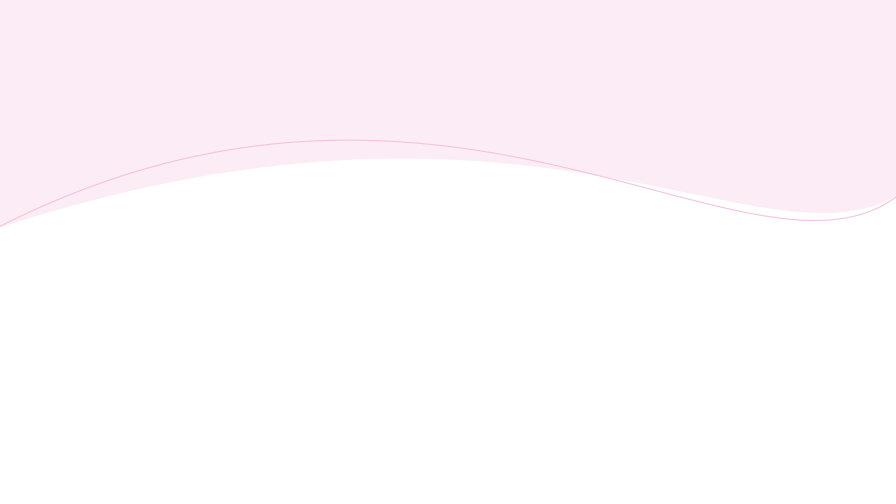
Write a Shadertoy shader that draws this background.

```glsl
// Pale pink wave across the top of a white page, traced by a fine rose line.

#define PAPER vec3(1.0)
#define WAVE_PINK vec3(0.985, 0.925, 0.960)
#define LINE_ROSE vec3(0.965, 0.760, 0.860)
#define LINE_WIDTH 0.0022
#define SOLVE_STEPS 18

// Cubic Bezier point at parameter t.
vec2 bezier(vec2 a, vec2 b, vec2 c, vec2 d, float t) {
    float s = 1.0 - t;
    return s * s * s * a + 3.0 * s * s * t * b + 3.0 * s * t * t * c + t * t * t * d;
}

// Signed distance above a left-to-right curve, in canvas heights.
float heightAbove(vec2 uv, vec2 a, vec2 b, vec2 c, vec2 d) {
    // Bisect for the parameter at this column.
    float low = 0.0, high = 1.0;
    for (int i = 0; i < SOLVE_STEPS; i++) {
        float mid = 0.5 * (low + high);
        if (bezier(a, b, c, d, mid).x < uv.x) low = mid;
        else high = mid;
    }
    float t = 0.5 * (low + high);
    float s = 1.0 - t;

    // Correct the vertical gap for the slope of the curve.
    vec2 tangent = s * s * (b - a) + 2.0 * s * t * (c - b) + t * t * (d - c);
    tangent.x *= iResolution.x / iResolution.y;
    return (uv.y - bezier(a, b, c, d, t).y) * tangent.x / length(tangent);
}

void mainImage(out vec4 fragColor, in vec2 fragCoord) {
    vec2 uv = fragCoord / iResolution.xy;
    float pixel = 1.0 / iResolution.y;

    // Filled wave above its lower edge.
    float edge = heightAbove(uv, vec2(0.0, 0.5486), vec2(0.594, 0.8935),
                             vec2(0.847, 0.4583), vec2(1.0, 0.611));
    vec3 color = mix(PAPER, WAVE_PINK, clamp(edge / pixel + 0.5, 0.0, 1.0));

    // Fine line that crosses the edge of the wave.
    float line = abs(heightAbove(uv, vec2(0.0, 0.551), vec2(0.5, 1.0),
                                 vec2(0.837, 0.398), vec2(1.0, 0.609)));
    float coverage = (0.5 * (LINE_WIDTH + pixel) - line) / pixel;
    coverage = clamp(coverage, 0.0, min(1.0, LINE_WIDTH / pixel));
    color = mix(color, LINE_ROSE, coverage);

    fragColor = vec4(color, 1.0);
}
```
